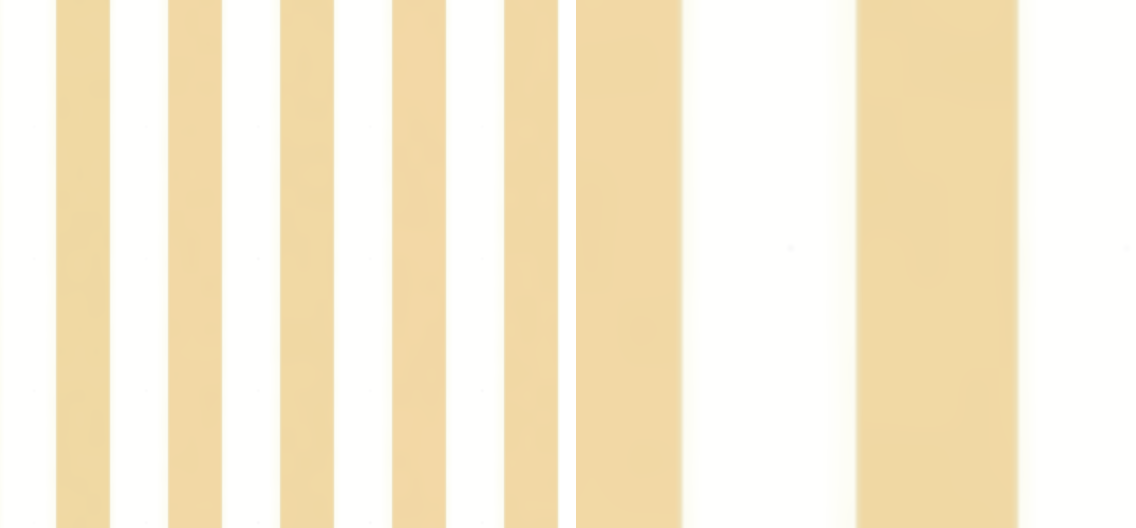
Left, the full canvas; right, a detail of the centre.
Reproduce this pattern procedurally as a WebGL 1 fragment shader.

```glsl
precision highp float;
// Five soft-edged golden vertical stripes on white, with faint print flecks.

uniform vec2 u_resolution;

const float STRIPES = 5.0;
const float STRIPE_CENTER = 0.7415;  // in stripe periods
const float HALF_WIDTH = 0.242;
const float EDGE_SOFTNESS = 0.009;
const float RIM_WIDTH = 0.025;
const float HALO_WIDTH = 0.12;
const float TINT_DRIFT = 0.005;
const float FLECK_ROWS = 4.0;
const float FLECK_X = 0.306;         // in stripe periods
const float FLECK_Y = 0.04;          // in fleck rows
const float FLECK_RADIUS = 0.016;
const float FLECK_STRENGTH = 0.025;

const vec3 WHITE = vec3(1.0, 1.0, 0.998);
const vec3 CREAM = vec3(0.99, 0.99, 0.955);
const vec3 RIM = vec3(0.93, 0.88, 0.73);
const vec3 GOLD = vec3(0.94, 0.85, 0.64);
const vec3 PEACH = vec3(0.953, 0.845, 0.65);

float hash(vec2 p) {
  return fract(sin(dot(p, vec2(127.1, 311.7))) * 4375.85);
}

float noise(vec2 p) {
  vec2 cell = floor(p);
  vec2 f = fract(p);
  f = f * f * (3.0 - 2.0 * f);
  float low = mix(hash(cell), hash(cell + vec2(1.0, 0.0)), f.x);
  float high = mix(hash(cell + vec2(0.0, 1.0)), hash(cell + 1.0), f.x);
  return mix(low, high, f.y);
}

// Odd stripes stay yellow, even ones lean to peach, more so to the right.
vec3 stripeColor(float index, vec2 uv) {
  float warmth = 0.45 * mod(index, 2.0) + 0.13 * index;
  float drift = noise(uv * vec2(35.0, 24.0)) - 0.5;
  return mix(GOLD, PEACH, clamp(warmth, 0.0, 1.0)) + TINT_DRIFT * drift;
}

float fleckMask(float x, float y, float pixel) {
  vec2 grid = vec2(x - FLECK_X, y * FLECK_ROWS - FLECK_Y);
  vec2 offset = fract(grid + 0.5) - 0.5;
  offset.y *= STRIPES / FLECK_ROWS * u_resolution.y / u_resolution.x;
  float strength = 0.4 + 0.6 * hash(floor(grid + 0.5));
  return strength * (1.0 - smoothstep(0.0, FLECK_RADIUS + pixel, length(offset)));
}

void main() {
  vec2 uv = gl_FragCoord.xy / u_resolution;
  float x = uv.x * STRIPES;
  float pixel = STRIPES / u_resolution.x;

  // Signed position and edge distance, both in stripe periods
  float side = fract(x - STRIPE_CENTER + 0.5) - 0.5;
  float edge = abs(side) - HALF_WIDTH;
  float soft = max(EDGE_SOFTNESS, 0.7 * pixel);

  // White ground with a cream halo, wider to the left of each stripe
  float haloWidth = HALO_WIDTH * (side < 0.0 ? 1.0 : 0.6);
  float halo = 1.0 - smoothstep(0.0, haloWidth, edge);
  halo *= 0.8 + 0.4 * noise(uv * vec2(60.0, 30.0));
  vec3 color = mix(WHITE, CREAM, clamp(halo, 0.0, 1.0));
  color -= FLECK_STRENGTH * fleckMask(x, uv.y, pixel);

  // Stripe body with a paler rim
  float index = floor(x - STRIPE_CENTER + 0.5);
  float rim = smoothstep(-RIM_WIDTH, 0.0, edge);
  vec3 stripe = mix(stripeColor(index, uv), RIM, rim);
  color = mix(color, stripe, 1.0 - smoothstep(-soft, soft, edge));

  gl_FragColor = vec4(color, 1.0);
}
```
